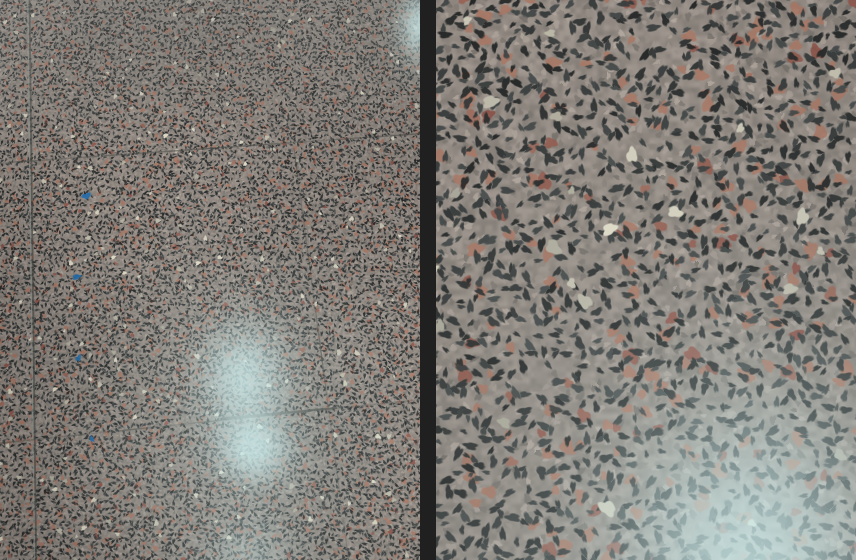
Left, the full canvas; right, a detail of the centre.
Reproduce this texture procedurally as a Shadertoy shader.

```glsl
// Polished terrazzo floor: dark, coral and cream chips in a warm grey cement.
// Chips are wobbly ellipses scattered on jittered grids; slab joints, a few
// blue flecks, a thin haze and soft lamp reflections are laid over them.

const vec3 CEMENT     = vec3(0.570, 0.530, 0.500);
const vec3 DARK_CHIP  = vec3(0.140, 0.150, 0.150);
const vec3 CORAL_CHIP = vec3(0.660, 0.440, 0.360);
const vec3 RED_CHIP   = vec3(0.520, 0.250, 0.210);
const vec3 CREAM_CHIP = vec3(0.780, 0.760, 0.690);
const vec3 BLUE_FLECK = vec3(0.080, 0.400, 0.680);
const vec3 JOINT_DARK = vec3(0.270, 0.270, 0.250);
const vec3 JOINT_PALE = vec3(0.560, 0.580, 0.560);
const vec3 HAZE       = vec3(0.510, 0.530, 0.520);
const vec3 GLARE      = vec3(0.800, 0.920, 0.920);
const float SOFTNESS  = 0.0004;  // blur of chip edges, in canvas widths

float hash(vec2 p) {
    return fract(sin(dot(p, vec2(127.1, 311.7))) * 43758.5453);
}

float noise(vec2 p) {
    vec2 i = floor(p), f = fract(p);
    f = f * f * (3.0 - 2.0 * f);
    return mix(mix(hash(i), hash(i + vec2(1, 0)), f.x),
               mix(hash(i + vec2(0, 1)), hash(i + vec2(1, 1)), f.x), f.y);
}

float edgeWidth() { return SOFTNESS + 0.6 / iResolution.x; }

// Signed distance to an irregular stone with the given half axes
float stone(vec2 q, vec2 halfAxes, float angle, float phase) {
    float c = cos(angle), s = sin(angle);
    q = vec2(c * q.x + s * q.y, c * q.y - s * q.x) / halfAxes;
    float bearing = atan(q.y, q.x + 1e-5);
    float wobble = 1.0 + 0.16 * sin(3.0 * bearing + phase)
                       + 0.08 * sin(5.0 * bearing - 2.0 * phase);
    return (length(q) - wobble) * halfAxes.y;
}

// Scattered stones: x = coverage, y = random tone of the covering stone
vec2 chips(vec2 p, float cell, float share, vec2 halfAxes, float seed) {
    vec2 home = floor(p / cell);
    vec2 result = vec2(0.0);
    float edge = edgeWidth();
    for (int y = -1; y <= 1; y++)
    for (int x = -1; x <= 1; x++) {
        vec2 id = home + vec2(x, y);
        vec2 key = id + seed;
        if (hash(key + 3.7) > share) continue;
        vec2 centre = (id + vec2(hash(key), hash(key + 17.3))) * cell;
        float size = mix(0.6, 1.3, hash(key + 29.1));
        float tone = hash(key + 41.9);
        float d = stone(p - centre, halfAxes * size, 6.283 * hash(key + 53.3), 6.283 * tone);
        float cover = smoothstep(edge, -edge, d);
        if (cover > result.x) result = vec2(cover, tone);
    }
    return result;
}

// Coverage of a line from a to b
float seam(vec2 p, vec2 a, vec2 b, float width) {
    vec2 ab = b - a;
    float t = clamp(dot(p - a, ab) / dot(ab, ab), 0.0, 1.0);
    float d = length(p - a - ab * t) - width;
    return smoothstep(edgeWidth(), -edgeWidth(), d);
}

float glow(vec2 p, vec2 centre, vec2 radius) {
    vec2 q = (p - centre) / radius;
    return exp(-dot(q, q));
}

vec3 terrazzo(vec2 p) {
    vec3 col = CEMENT * mix(0.88, 1.10, noise(p * 190.0));
    vec2 c = chips(p, 0.0085, 0.6, vec2(0.0036, 0.0023), 11.0);
    col = mix(col, CEMENT * mix(0.72, 1.26, c.y), c.x * 0.8);
    c = chips(p, 0.017, 0.38, vec2(0.0062, 0.0045), 71.0);
    col = mix(col, mix(CORAL_CHIP, RED_CHIP, smoothstep(0.7, 1.0, c.y)), c.x * 0.85);
    c = chips(p, 0.0105, 0.78, vec2(0.0050, 0.0026), 137.0);
    col = mix(col, DARK_CHIP * mix(0.6, 1.7, c.y), c.x * 0.95);
    c = chips(p, 0.034, 0.16, vec2(0.0062, 0.0044), 211.0);
    return mix(col, CREAM_CHIP * mix(0.85, 1.15, c.y), c.x);
}

void mainImage(out vec4 fragColor, in vec2 fragCoord) {
    vec2 p = fragCoord / iResolution.x;

    // Stones shrink slightly towards the far end of the floor
    vec2 ground = vec2((p.x - 0.5) * (1.0 + 0.2 * p.y), p.y * (1.0 + 0.1 * p.y));
    vec3 col = terrazzo(ground + 2.0);

    // Blue flecks in a loose column
    for (int i = 0; i < 4; i++) {
        float k = float(i), r = hash(vec2(k, 5.0));
        vec2 centre = vec2(0.18 + 0.045 * r, 0.288 + 0.193 * k);
        float d = stone(p - centre, vec2(0.010, 0.006) * mix(0.75, 1.1, k / 3.0), 6.0 * r, k);
        col = mix(col, BLUE_FLECK, 0.9 * smoothstep(edgeWidth(), -edgeWidth(), d));
    }

    // Slab joints: a pale strip on the left, faint worn seams elsewhere
    float wear = mix(0.2, 0.75, noise(p * 16.0));
    col = mix(col, JOINT_DARK, 0.7 * seam(p, vec2(0.070, 1.34), vec2(0.086, 0.0), 0.0024));
    col = mix(col, JOINT_PALE, 0.8 * seam(p, vec2(0.066, 1.34), vec2(0.082, 0.0), 0.0015));
    float seams = max(seam(p, vec2(0.0, 0.945), vec2(1.0, 1.015), 0.0018),
                      seam(p, vec2(0.0, 0.278), vec2(1.0, 0.382), 0.0018));
    seams = max(seams, seam(p, vec2(0.70, 0.98), vec2(0.83, 0.0), 0.0014));
    col = mix(col, JOINT_DARK, wear * seams);
    col = mix(col, JOINT_DARK, 0.8 * seam(p, vec2(0.53, 0.337), vec2(0.80, 0.362), 0.0026));

    // Uneven light, distant haze and lamp reflections
    col *= 0.95 + 0.1 * noise(p * 4.0) - 0.10 * glow(p, vec2(0.0, 0.1), vec2(0.35, 0.6));
    col = mix(col, HAZE, 0.08 + 0.24 * smoothstep(0.85, 1.33, p.y));
    float shine = 0.62 * glow(p, vec2(0.58, 0.44), vec2(0.10, 0.12))
                + 0.60 * glow(p, vec2(0.605, 0.26), vec2(0.09, 0.08))
                + 0.30 * glow(p, vec2(0.59, 0.0), vec2(0.11, 0.10))
                + 0.22 * glow(p, vec2(0.59, 0.28), vec2(0.34, 0.40))
                + 0.75 * glow(p, vec2(1.0, 1.27), vec2(0.05, 0.08));
    col = mix(col, GLARE, min(shine, 0.85));
    fragColor = vec4(col, 1.0);
}
```
